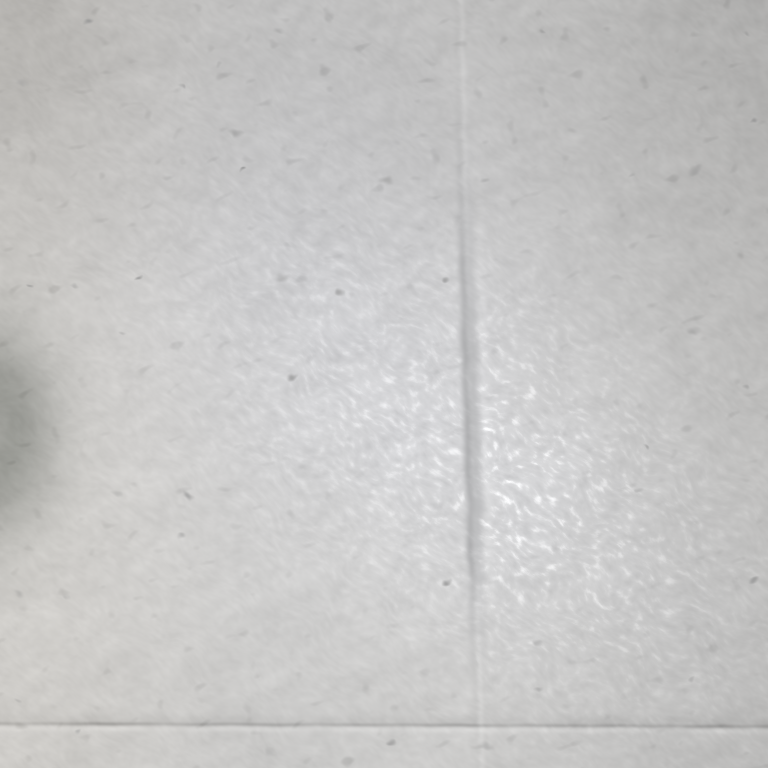
This texture is drawn by a Shadertoy shader. Its source:

```glsl
// Pale grey floor tiles with fibrous grain, a slanted joint, a cross joint and soft glare
#define TILE_COLOR vec3(0.812, 0.810, 0.805)
#define GLARE_COLOR vec3(0.034, 0.037, 0.046)
#define SPECK_COLOR vec3(0.58, 0.58, 0.58)
#define JOINT_BOTTOM_X 0.627
#define JOINT_TOP_X 0.599
#define CROSS_JOINT_Y 0.055
#define GLARE_CENTER vec2(0.61, 0.40)
#define GLARE_RADII vec2(0.34, 0.18)
#define GRAIN_ANGLE -0.60
#define GRAIN_STRENGTH 0.046
#define GLINT_STRENGTH 0.11
#define SPECK_CELLS 15.0

vec2 hash2(vec2 p) {
    vec3 q = fract(p.xyx * vec3(0.1031, 0.1030, 0.0973));
    q += dot(q, q.yzx + 33.33);
    return fract((q.xx + q.yz) * q.zy);
}

float cornerSlope(vec2 cell, vec2 offset) {
    float angle = 6.2832 * hash2(cell + 57.0).x;
    return dot(vec2(cos(angle), sin(angle)), offset);
}

float gradientNoise(vec2 p) {
    vec2 i = floor(p), f = fract(p);
    vec2 u = f * f * f * (f * (f * 6.0 - 15.0) + 10.0);
    vec2 e = vec2(1.0, 0.0);
    return mix(mix(cornerSlope(i, f), cornerSlope(i + e, f - e), u.x),
               mix(cornerSlope(i + e.yx, f - e.yx), cornerSlope(i + 1.0, f - 1.0), u.x), u.y);
}

float fractalNoise(vec2 p) {
    float sum = 0.0, amplitude = 0.6;
    for (int i = 0; i < 4; i++) {
        sum += amplitude * gradientNoise(p);
        p = mat2(1.6, 1.2, -1.2, 1.6) * p + 11.3;
        amplitude *= 0.55;
    }
    return sum;
}

vec2 rotate(vec2 p, float angle) {
    float c = cos(angle), s = sin(angle);
    return vec2(c * p.x + s * p.y, c * p.y - s * p.x);
}

float ridge(float distanceToLine, float width) {
    float t = distanceToLine / width;
    return exp(-t * t);
}

// Sparse faint flecks, at most one per cell, each kept inside its cell
float specks(vec2 uv) {
    vec2 p = uv * SPECK_CELLS, cell = floor(p);
    vec2 place = hash2(cell + 7.0), kind = hash2(cell + 91.0);
    vec2 d = rotate(fract(p) - mix(vec2(0.25), vec2(0.75), place), -0.8 + 1.6 * place.y);
    d += 0.06 * gradientNoise(p * 6.0);
    float radius = mix(0.05, 0.11, kind.y * kind.y);
    float body = 1.0 - smoothstep(0.1, 1.4, length(d * vec2(0.75, 1.3)) / radius);
    return body * step(kind.x, 0.17) * mix(0.25, 0.8, place.x * place.x);
}

void mainImage(out vec4 fragColor, in vec2 fragCoord) {
    vec2 uv = fragCoord / iResolution.xy;

    // Broad room light: darker toward the top and right, warm at the left
    float shade = -0.060 * smoothstep(0.42, 1.0, uv.y);
    shade -= 0.066 * smoothstep(0.58, 1.05, uv.x);
    shade -= 0.045 * smoothstep(0.25, 0.0, uv.x) * smoothstep(0.55, 1.0, uv.y);
    shade -= 0.018 * smoothstep(0.3, 0.0, uv.y);
    vec3 color = TILE_COLOR + shade;
    color += vec3(0.008, 0.002, -0.008) * smoothstep(0.4, 0.0, uv.x);
    color += vec3(-0.002, 0.0, 0.009) * ridge(length(uv - vec2(0.42, 0.68)), 0.35);

    // Tilted glare with an uneven outline
    vec2 g = rotate(uv - GLARE_CENTER, -0.68) / GLARE_RADII;
    float glare = exp(-dot(g, g)) * (1.0 + 0.6 * fractalNoise(uv * 7.0));
    color += GLARE_COLOR * glare;

    // Fibrous grain, cloudy mottling and bright glints within the glare
    vec2 warped = uv + 0.012 * vec2(gradientNoise(uv * 17.0), gradientNoise(uv * 17.0 + 40.0));
    vec2 fibre = rotate(warped, GRAIN_ANGLE);
    float grain = fractalNoise(fibre * vec2(42.0, 78.0));
    float fine = gradientNoise(fibre * vec2(85.0, 140.0) + 19.0);
    color += GRAIN_STRENGTH * (grain + 0.5 * fine) * (0.7 + 1.1 * glare);
    color += 0.030 * fractalNoise(rotate(uv, 0.4) * vec2(8.0, 17.0));
    color += 0.020 * gradientNoise(rotate(uv, 0.4) * vec2(26.0, 48.0));
    float glint = smoothstep(0.05, 0.75, grain + 0.7 * fine);
    float sheen = exp(-1.4 * dot(g, g)) * (0.7 + 0.6 * smoothstep(0.61, 0.64, uv.x));
    color += GLINT_STRENGTH * glint * sheen;

    // Faint dark pits scattered between the fibres
    float pits = gradientNoise(rotate(uv, 0.3) * vec2(38.0, 60.0) + 71.0);
    color -= 0.060 * smoothstep(0.33, 0.62, pits) * (1.0 - 0.5 * glare);

    // Flecks
    color = mix(color, SPECK_COLOR, specks(uv));

    // Long joint: broad soft groove mid-length, thin pale line at its ends
    float jointX = mix(JOINT_BOTTOM_X, JOINT_TOP_X, uv.y) + 0.003 * gradientNoise(uv.yy * 19.0);
    float across = uv.x - jointX + 0.0015 * grain;
    float groove = smoothstep(0.10, 0.34, uv.y) * (1.0 - smoothstep(0.52, 0.90, uv.y));
    float band = smoothstep(-0.017, -0.005, across) * (1.0 - smoothstep(0.003, 0.016, across));
    vec3 grooveColor = vec3(0.722, 0.724, 0.730) + 0.020 * grain;
    color = mix(color, grooveColor, 0.78 * groove * band);
    float jointWear = 0.9 + 0.7 * gradientNoise(uv.yy * 13.0 + 3.0);
    color -= 0.040 * jointWear * (0.4 + groove) * ridge(across + 0.006, 0.005);
    color += 0.026 * (1.0 - groove) * ridge(across - 0.001, 0.004);
    color += 0.025 * groove * ridge(across - 0.018, 0.006);

    // Cross joint: thin shadow above a pale lip
    float rise = uv.y - CROSS_JOINT_Y + 0.004 * (uv.x - 0.5) + 0.001 * gradientNoise(uv.xx * 18.0);
    float wear = 0.85 + 0.6 * gradientNoise(uv.xx * 11.0 + 5.0);
    color -= 0.110 * wear * ridge(rise - 0.001, 0.0027);
    color -= 0.030 * ridge(rise - 0.006, 0.008);
    color += 0.045 * wear * ridge(rise + 0.005, 0.004);

    // Blurred shadow entering at the left edge, with a paler core
    vec2 s = (uv - vec2(-0.015, 0.44)) / vec2(0.080, 0.125);
    float shadow = exp(-dot(s, s)) - 0.40 * exp(-7.0 * dot(s, s));
    color -= vec3(0.300, 0.285, 0.295) * shadow;

    fragColor = vec4(clamp(color, 0.0, 1.0), 1.0);
}
```
